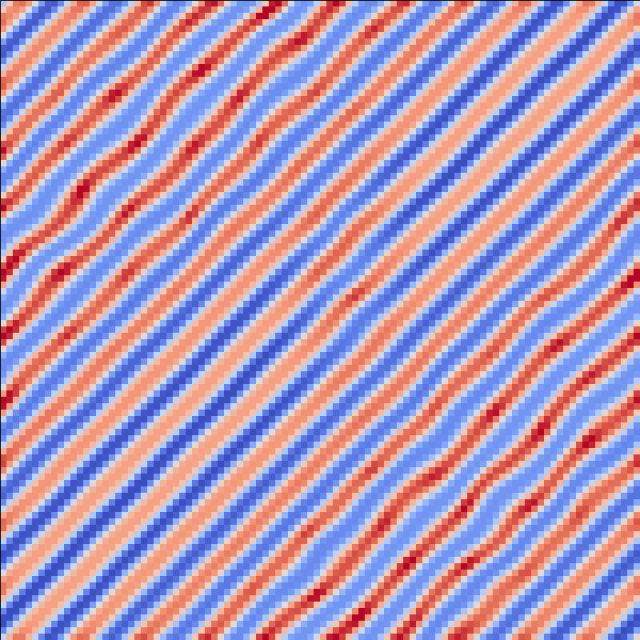
Reproduce this pattern procedurally as a WebGL 2 fragment shader.

```glsl
#version 300 es
precision highp float;
// Diagonal red and blue reaction-diffusion stripes shown as a 100 by 100 heat map.
uniform vec2 u_resolution;
out vec4 fragColor;

const float TAU = 6.2831853;
const float CELLS = 100.0;        // cells along each side
const float STRIPE_PERIOD = 9.87; // in cells, measured across and down
const float STRIPE_START = 3.6;
const float BAND_PERIOD = 105.0;  // slow change between calm and strained stripes
const float CALM_CENTRE = 98.0;
const float SPOT_SPACING = 19.0;
const float FRAME_WIDTH = 0.0013;
const vec3 FRAME_COLOUR = vec3(0.03);

float hash(vec2 p) {
    return fract(sin(dot(p, vec2(127.1, 311.7))) * 43758.5453);
}

float valueNoise(vec2 p) {
    vec2 i = floor(p), f = fract(p);
    f = f * f * (3.0 - 2.0 * f);
    float low = mix(hash(i), hash(i + vec2(1, 0)), f.x);
    float high = mix(hash(i + vec2(0, 1)), hash(i + vec2(1, 1)), f.x);
    return mix(low, high, f.y);
}

// Diverging palette: blue, grey, red.
vec3 heatColour(float value) {
    const vec3 stops[9] = vec3[9](
        vec3(0.23, 0.30, 0.75), vec3(0.38, 0.51, 0.92), vec3(0.55, 0.69, 0.99),
        vec3(0.72, 0.82, 0.98), vec3(0.87, 0.86, 0.86), vec3(0.96, 0.77, 0.68),
        vec3(0.96, 0.60, 0.48), vec3(0.87, 0.38, 0.30), vec3(0.71, 0.02, 0.15));
    float t = clamp(value, 0.0, 1.0) * 8.0;
    int i = min(int(t), 7);
    return mix(stops[i], stops[i + 1], t - float(i));
}

// Strain is -1 in calm stripes and rises to 1 in disturbed ones.
float strainAt(vec2 p, float across) {
    float band = -cos(TAU * (across - CALM_CENTRE) / BAND_PERIOD);
    vec2 patchOffset = (p - vec2(54.0, 42.0)) / vec2(8.0, 17.0);
    return min(band + 1.6 * exp(-dot(patchOffset, patchOffset)), 1.0);
}

// Dark spots strung irregularly along one crest.
float crestSpots(float stripe, float along) {
    float t = along / SPOT_SPACING + hash(vec2(stripe, 3.0));
    float slot = floor(t);
    float jitter = 0.3 * (hash(vec2(slot, stripe)) - 0.5);
    float offset = (fract(t) - 0.5 - jitter) / 0.15;
    return exp(-offset * offset) * (0.4 + 0.6 * hash(vec2(stripe, slot + 17.0)));
}

float concentration(vec2 p) {
    float across = p.x + p.y;
    float along = p.x - p.y;
    float strain = strainAt(p, across);
    float looseness = smoothstep(-0.4, 0.9, strain);

    // Stripes with a wobble that grows with strain.
    float wobble = (valueNoise(p / 7.0) - 0.5) * mix(0.5, 2.4, looseness);
    float turns = (across + wobble - STRIPE_START) / STRIPE_PERIOD;
    float wave = cos(TAU * turns);
    float profile = wave * (1.25 - 0.25 * wave * wave);
    float value = 0.45 + 0.37 * profile + 0.06 * strain;
    value += 0.035 * strain * cos(2.0 * TAU * turns);

    // Crests darken at spots and along the border.
    vec2 border = min(p, CELLS - p);
    float edge = exp(-min(border.x, border.y) / 1.3);
    float crest = smoothstep(0.35, 1.0, wave);
    float spots = crestSpots(floor(turns + 0.5), along);
    return value + crest * (0.13 * spots * looseness + 0.14 * edge);
}

// Colour of one cell, with rows counted from the top.
vec3 cellColour(vec2 cell) {
    vec2 centre = clamp(cell, 0.0, CELLS - 1.0) + 0.5;
    return heatColour(concentration(vec2(centre.x, CELLS - centre.y)));
}

void main() {
    vec2 uv = gl_FragCoord.xy / u_resolution;
    vec2 pixel = 1.0 / u_resolution;

    // Flat cells, blended over one pixel at their borders.
    vec2 grid = uv * CELLS - 0.5;
    vec2 cell = floor(grid);
    vec2 blend = clamp((fract(grid) - 0.5) / (pixel * CELLS) + 0.5, 0.0, 1.0);
    vec3 lower = mix(cellColour(cell), cellColour(cell + vec2(1, 0)), blend.x);
    vec3 upper = mix(cellColour(cell + vec2(0, 1)), cellColour(cell + vec2(1, 1)), blend.x);
    vec3 colour = mix(lower, upper, blend.y);

    // Hairline frame on the left and top.
    vec2 frame = clamp((FRAME_WIDTH - vec2(uv.x, 1.0 - uv.y)) / pixel + 0.5, 0.0, 1.0);
    fragColor = vec4(mix(colour, FRAME_COLOUR, max(frame.x, frame.y)), 1.0);
}
```
